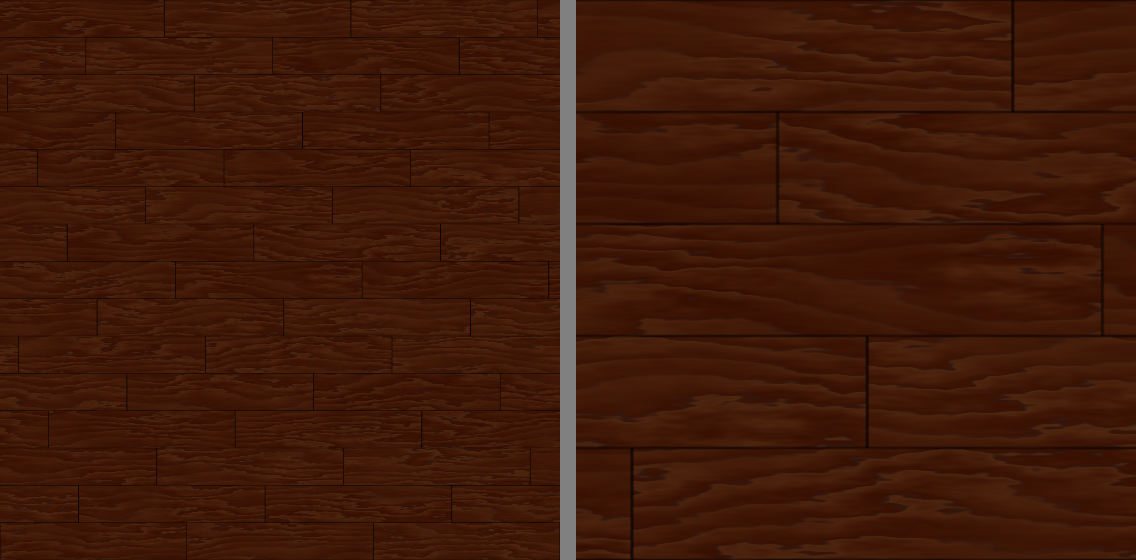
Left, the full canvas; right, a detail of the centre.
This texture is drawn by a three.js fragment shader. Its source:

```glsl
#define ROWS 15.0
#define PLANKS 3.0
#define ROW_SHIFT 0.42
#define JOINT_WIDTH 0.0017
#define SEAM_WIDTH 0.0013
#define EDGE_SOFT 0.0008
#define RINGS 4.0
#define RING_WARP 0.6
#define STREAKS 0.9
#define RAGGED 0.32
#define PLANK_VARIATION 0.14

varying vec2 vUv;

const vec3 DARK_WOOD = vec3(0.222, 0.064, 0.007);
const vec3 LIGHT_WOOD = vec3(0.315, 0.155, 0.064);
const vec3 PORE = vec3(0.175, 0.075, 0.050);
const vec3 GAP = vec3(0.035, 0.012, 0.008);

vec2 hash2(vec2 p) {
  vec3 h = fract(p.xyx * vec3(0.1031, 0.1030, 0.0973));
  h += dot(h, h.yzx + 33.33);
  return fract((h.xx + h.yz) * h.zy);
}

float gradientDot(vec2 cell, vec2 offset) {
  float angle = 6.28318 * hash2(cell).x;
  return dot(vec2(cos(angle), sin(angle)), offset);
}

float gradientNoise(vec2 p) {
  vec2 i = floor(p);
  vec2 f = p - i;
  vec2 u = f * f * f * (f * (f * 6.0 - 15.0) + 10.0);
  vec2 e = vec2(0.0, 1.0);
  float low = mix(gradientDot(i, f), gradientDot(i + e.yx, f - e.yx), u.x);
  float high = mix(gradientDot(i + e.xy, f - e.xy), gradientDot(i + e.yy, f - e.yy), u.x);
  return mix(low, high, u.y);
}

// Wood colour at q, measured in plank heights along and across the grain
vec3 wood(vec2 q, float shade) {
  float figure = smoothstep(-0.35, 0.2, gradientNoise(q * vec2(0.4, 1.5) + 7.0));

  // Warped growth rings, broken into ragged streaks
  float field = RINGS * (q.y + RING_WARP * gradientNoise(q * vec2(0.35, 1.3)));
  field += STREAKS * mix(0.2, 1.0, figure) * gradientNoise(q * vec2(1.2, 7.0));
  field += RAGGED * mix(0.3, 1.0, figure) * gradientNoise(q * vec2(5.0, 26.0));
  float t = fract(field);
  float ring = pow(t, 1.4) * (1.0 - smoothstep(0.88, 1.0, t));
  float pore = smoothstep(0.82, 0.94, t) * (1.0 - smoothstep(0.94, 1.0, t));

  // Calm areas keep a soft glow, figured areas show the rings
  float calm = 0.28 + 0.5 * gradientNoise(q * vec2(0.7, 2.5) + 3.0);
  float tone = mix(calm, ring * 1.1, mix(0.35, 1.0, figure));
  tone += 0.16 * gradientNoise(q * vec2(3.0, 18.0) + 11.0) + shade;

  vec3 color = mix(DARK_WOOD, LIGHT_WOOD, clamp(tone, -0.1, 1.1));
  return mix(color, PORE, pore * mix(0.35, 0.8, figure));
}

float lineMask(float dist, float width) {
  return 1.0 - smoothstep(0.5 * width - EDGE_SOFT, 0.5 * width + EDGE_SOFT, dist);
}

void main() {
  // Staggered plank layout
  float row = floor(vUv.y * ROWS);
  vec2 grid = vec2(vUv.x * PLANKS - ROW_SHIFT * row, vUv.y * ROWS);
  vec2 cell = floor(grid);
  vec2 local = grid - cell;
  vec2 seed = hash2(cell + 19.0);

  // Each plank is cut from a different part of the grain
  vec2 q = local * vec2(ROWS / PLANKS, 1.0) + floor(seed * 90.0) + seed.yx;
  vec3 color = wood(q, PLANK_VARIATION * (seed.x - 0.5));

  // Dark gaps at the plank ends and along the rows
  vec2 dist = (0.5 - abs(local - 0.5)) / vec2(PLANKS, ROWS);
  float jointId = floor(grid.x + 0.5);
  float jointDepth = mix(0.6, 1.0, hash2(vec2(jointId, row) + 43.0).x);
  float seamDepth = 0.68 + 0.4 * gradientNoise(vec2(vUv.x * 24.0, floor(grid.y + 0.5) * 1.7));
  color = mix(color, GAP, lineMask(dist.y, SEAM_WIDTH) * clamp(seamDepth, 0.0, 1.0));
  color = mix(color, GAP, lineMask(dist.x, JOINT_WIDTH) * jointDepth);

  gl_FragColor = vec4(color, 1.0);
}
```
